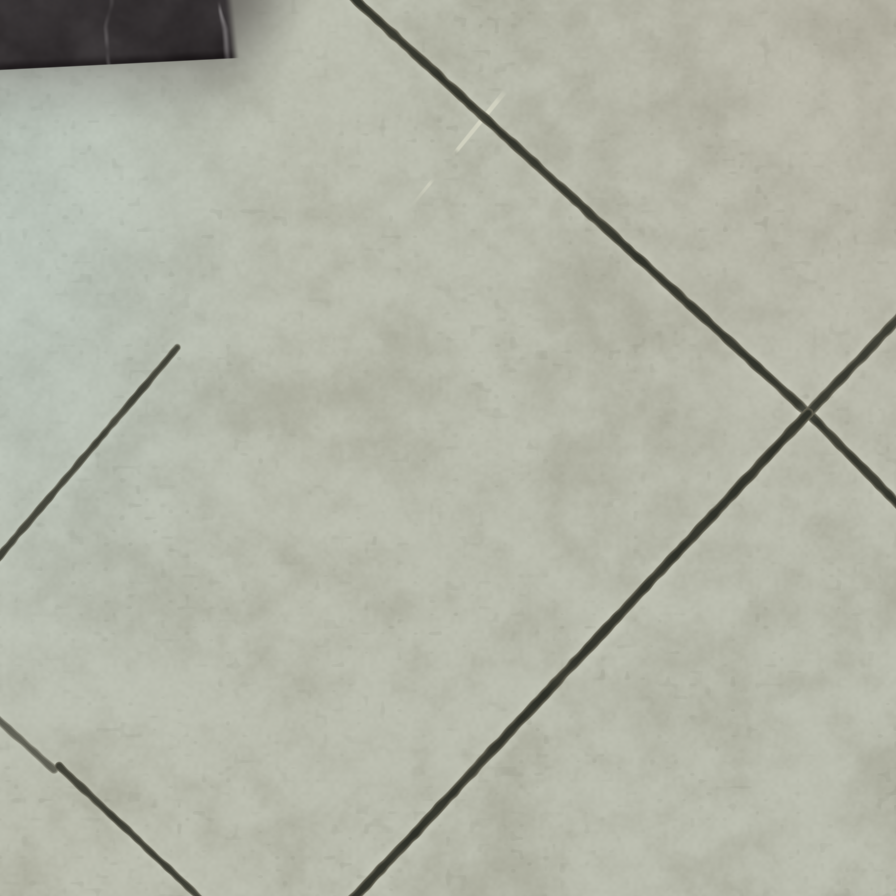
Give the GLSL for this texture, as a Shadertoy shader.

```glsl
// Pale stone floor tiles with dark diagonal joints, a faint scratch and a dark slab in the corner.

const vec3 STONE_LIGHT = vec3(0.735, 0.745, 0.69);
const vec3 STONE_DARK  = vec3(0.675, 0.68, 0.62);
const vec3 STONE_COOL  = vec3(0.72, 0.765, 0.73);
const vec3 STONE_WARM  = vec3(0.70, 0.685, 0.63);
const vec3 JOINT_EDGE  = vec3(0.40, 0.39, 0.33);
const vec3 JOINT_CORE  = vec3(0.17, 0.18, 0.15);
const vec3 SLAB        = vec3(0.20, 0.185, 0.19);

float hash(vec2 p) {
    vec3 q = fract(vec3(p.xyx) * 0.1031);
    q += dot(q, q.yzx + 33.33);
    return fract((q.x + q.y) * q.z);
}

float noise(vec2 p) {
    vec2 i = floor(p), f = fract(p);
    f = f * f * (3.0 - 2.0 * f);
    return mix(mix(hash(i), hash(i + vec2(1, 0)), f.x),
               mix(hash(i + vec2(0, 1)), hash(i + vec2(1, 1)), f.x), f.y);
}

float fbm(vec2 p) {
    float sum = 0.0, amp = 0.5;
    for (int k = 0; k < 5; k++) {
        sum += amp * noise(p);
        p = mat2(1.6, 1.2, -1.2, 1.6) * p + 17.3;
        amp *= 0.55;
    }
    return sum / 1.06;
}

// Distance to a segment in x, position along it (0 to 1) in y
vec2 segment(vec2 p, vec2 a, vec2 b) {
    vec2 ab = b - a;
    float t = clamp(dot(p - a, ab) / dot(ab, ab), 0.0, 1.0);
    return vec2(length(p - a - ab * t), t);
}

// Joint with a soft worn edge, a dark core and a thin light rim
vec3 drawJoint(vec3 col, vec2 p, vec2 a, vec2 b, float halfWidth, float strength, float px) {
    float d = segment(p, a, b).x + 0.0016 * (noise(p * 90.0) - 0.5);
    float wear = noise(p * 45.0 + 8.0);
    float rim = smoothstep(halfWidth * 3.0, halfWidth, d);
    float edge = 1.0 - smoothstep(halfWidth - px, halfWidth + px, d);
    float core = 1.0 - smoothstep(halfWidth * 0.35, halfWidth * 0.8 + px, d);
    col += 0.025 * rim * strength;
    col = mix(col, JOINT_EDGE, edge * strength);
    return mix(col, JOINT_CORE, core * strength * mix(0.75, 1.0, wear));
}

// Mottled stone, cool at the upper left and warm at the right
vec3 stone(vec2 p) {
    float mottle = 0.55 * fbm(p * 9.0) + 0.45 * fbm(p * 34.0 + 5.0);
    vec3 col = mix(STONE_DARK, STONE_LIGHT, smoothstep(0.22, 0.68, mottle));
    float cool = smoothstep(0.38, 0.0, p.x) * smoothstep(0.0, 0.75, p.y);
    float warm = smoothstep(0.45, 1.0, p.x) * smoothstep(0.2, 1.0, p.y);
    col = mix(col, STONE_COOL + 0.09 * (mottle - 0.45), 0.8 * cool);
    col = mix(col, STONE_WARM + 0.12 * (mottle - 0.45), 0.65 * warm);
    float pits = smoothstep(0.76, 0.95, noise(p * vec2(110.0, 140.0)));
    col -= 0.035 * pits * noise(p * 20.0);
    return col + 0.018 * (noise(p * 210.0) - 0.5);
}

// Broken pale scratch, fading toward its ends
float scratch(vec2 p, vec2 a, vec2 b, float px) {
    vec2 s = segment(p, a, b);
    float width = mix(0.003, 0.0015, s.y);
    float gaps = smoothstep(0.3, 0.55, noise(vec2(s.y * 13.0, 3.0)));
    float ends = smoothstep(0.0, 0.12, s.y) * smoothstep(1.0, 0.75, s.y);
    return (1.0 - smoothstep(width - px, width + px, s.x)) * gaps * ends;
}

// Dark polished slab with faint reflections and a blurred shadow beside it
vec3 drawSlab(vec3 col, vec2 p, float px) {
    float shadow = smoothstep(0.36, 0.25, p.x + 0.35 * (1.0 - p.y))
                 * smoothstep(0.84, 1.0, p.y);
    col = mix(col, vec3(0.42, 0.41, 0.39), 0.85 * shadow);
    float bottom = 0.922 + 0.05 * p.x;
    float side = 0.262 - 0.1 * (p.y - 0.935);
    float inside = smoothstep(-px, px, p.y - bottom)
                 * (1.0 - smoothstep(-0.006, 0.006, p.x - side));
    float below = smoothstep(0.03, 0.0, abs(p.y - bottom + 0.015)) * smoothstep(0.27, 0.2, p.x);
    col += 0.03 * below * (1.0 - inside);
    vec3 face = SLAB + 0.14 * (fbm(p * 18.0) - 0.5);
    float veinX = p.x + 0.015 * noise(p * 30.0) + 0.1 * (p.y - 0.96);
    float veins = smoothstep(0.004, 0.0, abs(veinX - 0.255))
                + 0.4 * smoothstep(0.004, 0.0, abs(veinX - 0.13));
    face += 0.35 * veins * noise(p * 70.0);
    face -= 0.08 * smoothstep(0.012, 0.0, p.y - bottom);
    return mix(col, face, inside);
}

void mainImage(out vec4 fragColor, in vec2 fragCoord) {
    vec2 p = fragCoord / iResolution.xy;
    float px = 1.0 / iResolution.y;
    vec2 crossing = vec2(0.902, 0.539);
    vec3 col = stone(p);

    col = mix(col, vec3(0.84, 0.84, 0.77), 0.8 * scratch(p, vec2(0.59, 0.93), vec2(0.455, 0.765), px));

    // Falling and rising joints through the crossing
    col = drawJoint(col, p, vec2(0.386, 1.01), crossing, 0.0052, 0.95, px);
    col = drawJoint(col, p, crossing, vec2(1.01, 0.430), 0.0052, 0.95, px);
    col = drawJoint(col, p, vec2(1.01, 0.652), crossing, 0.0055, 0.9, px);
    col = drawJoint(col, p, crossing, vec2(0.388, -0.01), 0.0056, 1.0, px);

    // Fainter joints at the left
    col = drawJoint(col, p, vec2(0.198, 0.612), vec2(-0.01, 0.368), 0.0040, 0.8, px);
    col = drawJoint(col, p, vec2(-0.01, 0.204), vec2(0.060, 0.141), 0.0046, 0.55, px);
    col = drawJoint(col, p, vec2(0.066, 0.145), vec2(0.231, -0.01), 0.0042, 0.85, px);

    fragColor = vec4(clamp(drawSlab(col, p, px), 0.0, 1.0), 1.0);
}
```
